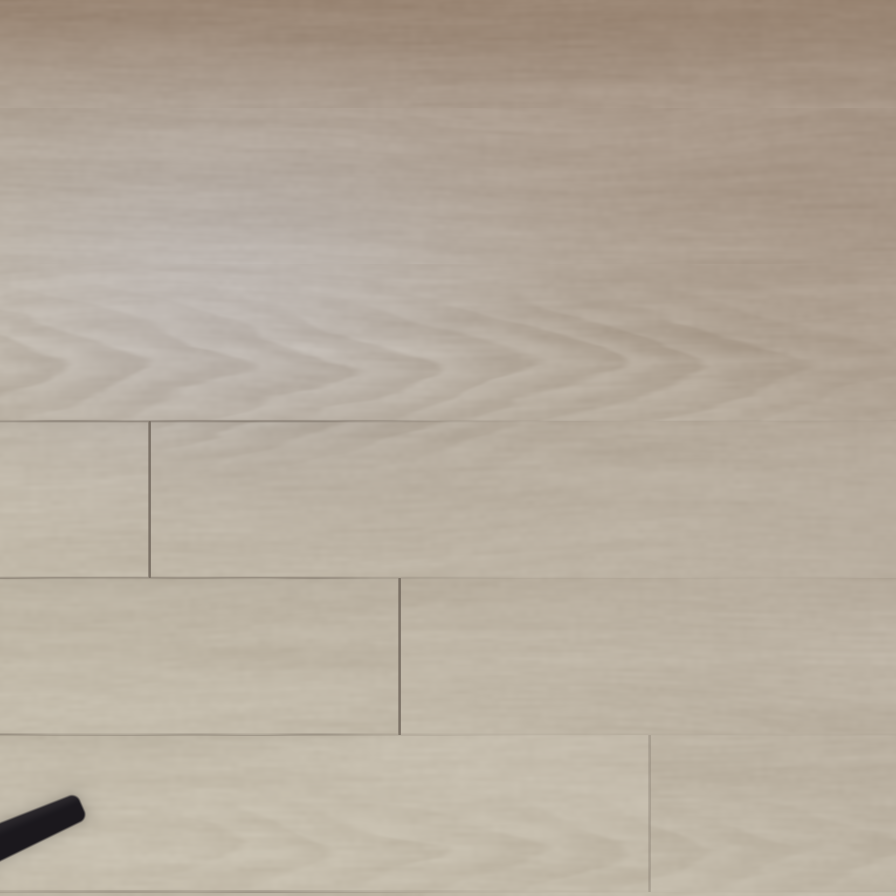
A three.js fragment shader for this texture:

```glsl
// Pale wood-look floor: long staggered planks with faint seams, stretched
// noise grain and pointed growth arches, under uneven warm and cool light.
// A dark rounded rod enters at the lower left.
varying vec2 vUv;

const float ROW_HEIGHT = 0.175;
const float ROW_OFFSET = 0.005;
const float PLANK_LENGTH = 1.7;
const float FIRST_JOINT = 0.725;
const float JOINT_STEP = 0.279;
const float LINE_HALF = 0.0007;
const float LINE_SOFT = 0.0014;
const float GRAIN_DEPTH = 0.085;
const float ARCH_SPACING = 0.105;
const float ARCH_SLOPE = 3.2;

const vec3 CREAM = vec3(0.765, 0.733, 0.668);
const vec3 BEIGE = vec3(0.715, 0.672, 0.615);
const vec3 TAUPE = vec3(0.660, 0.595, 0.535);
const vec3 BROWN = vec3(0.580, 0.495, 0.420);
const vec3 COOL_GREY = vec3(0.740, 0.715, 0.700);
const vec3 GRAIN_TINT = vec3(0.90, 1.00, 1.08);
const vec3 SEAM_COLOR = vec3(0.42, 0.38, 0.34);
const vec3 ROD_DARK = vec3(0.105, 0.095, 0.115);
const vec3 ROD_LIGHT = vec3(0.20, 0.185, 0.20);

const vec2 ROD_START = vec2(-0.04, 0.043);
const vec2 ROD_END = vec2(0.083, 0.097);

float hash(vec2 p) {
  return fract(sin(dot(p, vec2(127.1, 311.7))) * 43758.55);
}

float noise(vec2 p) {
  vec2 i = floor(p), f = fract(p);
  f = f * f * (3.0 - 2.0 * f);
  return mix(mix(hash(i), hash(i + vec2(1.0, 0.0)), f.x),
             mix(hash(i + vec2(0.0, 1.0)), hash(i + 1.0), f.x), f.y);
}

float fbm(vec2 p) {
  float sum = 0.0, amp = 0.5;
  for (int i = 0; i < 4; i++) {
    sum += amp * noise(p);
    p = p * 2.03 + 17.3;
    amp *= 0.5;
  }
  return sum;
}

// Dark growth rings whose tips point right along a horizontal axis
float arches(vec2 p, float axis, float reach) {
  float dy = p.y - axis + 0.014 * (noise(vec2(p.x * 5.0, axis * 40.0)) - 0.5);
  float warp = 0.11 * (fbm(p * vec2(5.0, 26.0)) - 0.5);
  float ring = fract((p.x + warp + ARCH_SLOPE * sqrt(dy * dy + 0.00006)) / ARCH_SPACING);
  float profile = smoothstep(0.0, 0.75, ring) * (1.0 - smoothstep(0.8, 1.0, ring));
  return (profile - 0.4) * exp(-dy * dy / (reach * reach));
}

float line(float d) {
  return 1.0 - smoothstep(LINE_HALF, LINE_HALF + LINE_SOFT, d);
}

vec3 lighting(vec2 p) {
  vec3 c = mix(CREAM, BEIGE, smoothstep(0.12, 0.75, p.y * 0.7 + p.x * 0.35));
  c = mix(c, TAUPE, smoothstep(0.55, 0.98, p.y + (p.x - 0.5) * 0.3));
  c = mix(c, BROWN, 0.9 * smoothstep(0.86, 1.03, p.y));
  vec2 glow = (p - vec2(0.24, 0.68)) / vec2(0.30, 0.19);
  return mix(c, COOL_GREY, 0.8 * exp(-dot(glow, glow)));
}

void main() {
  vec2 p = vUv;

  // Plank layout
  float v = (p.y - ROW_OFFSET) / ROW_HEIGHT;
  float row = floor(v);
  float along = p.x - FIRST_JOINT + JOINT_STEP * row;
  float plank = floor(along / PLANK_LENGTH);
  float inRow = fract(v) * ROW_HEIGHT;
  float seamDist = min(inRow, ROW_HEIGHT - inRow);
  float jointDist = abs(mod(along + 0.5 * PLANK_LENGTH, PLANK_LENGTH) - 0.5 * PLANK_LENGTH);
  float seed = hash(vec2(row + 3.0, plank + 9.0));

  // Grain: broad bands, long streaks, fine fibres
  vec2 g = p + vec2(seed * 13.0, seed * 7.0);
  g.y += 0.025 * (noise(g * vec2(3.0, 6.0)) - 0.5);
  float calm = mix(0.65, 1.0, smoothstep(0.45, 0.62, p.y));
  float grain = 0.75 * (fbm(g * vec2(1.8, 17.0)) - 0.47);
  grain += 0.7 * calm * (fbm(g * vec2(4.0, 62.0) + 5.0) - 0.47);
  grain += 0.22 * (noise(g * vec2(38.0, 210.0)) - 0.5);

  // Arched figure on selected rows
  float centerRow = step(2.5, row) * step(row, 3.5);
  float lowerRow = step(1.5, row) * step(row, 2.5);
  float rise = smoothstep(0.13, 0.24, p.x) * (1.0 - smoothstep(0.48, 0.72, p.x));
  float figure = centerRow * arches(p, 0.592, 0.07) * (1.0 - 0.65 * smoothstep(0.78, 0.96, p.x));
  figure += lowerRow * arches(p, 0.535, 0.045) * rise;
  figure += 0.6 * arches(p, 0.055, 0.045) * smoothstep(0.1, 0.3, p.x) * (1.0 - step(0.5, row));
  grain -= 0.55 * figure;

  vec3 color = lighting(p) + GRAIN_DEPTH * grain * GRAIN_TINT;
  color += 0.012 * (seed - 0.5) + 0.012 * (noise(p * 130.0) - 0.5);

  // Seams: crisp short joints, worn long edges with a soft shade below
  float leftSide = 1.0 - smoothstep(0.28, 0.62, p.x);
  float lowRows = 1.0 - smoothstep(0.54, 0.62, p.y);
  float wear = 0.4 + 0.6 * noise(vec2(p.x * 14.0, row * 5.0));
  float joint = line(jointDist) * mix(0.3, 0.8, smoothstep(0.0, 1.0, row));
  float edge = line(seamDist) * wear * lowRows * mix(0.06, 0.5, leftSide);
  color -= 0.035 * exp(-(ROW_HEIGHT - inRow) / 0.018) * leftSide * lowRows;
  color = mix(color, SEAM_COLOR, max(joint, edge));

  // Tapered dark rod with a faint sheen along its upper side
  vec2 axis = normalize(ROD_END - ROD_START);
  vec2 q = vec2(dot(p - ROD_START, axis), dot(p - ROD_START, vec2(-axis.y, axis.x)));
  float len = length(ROD_END - ROD_START);
  float radius = mix(0.021, 0.0155, clamp(q.x / len, 0.0, 1.0));
  vec2 box = abs(q - vec2(0.5 * len, 0.0)) - vec2(0.5 * len + 0.009, radius) + 0.009;
  float rod = length(max(box, 0.0)) + min(max(box.x, box.y), 0.0) - 0.009;
  color *= 1.0 - 0.12 * exp(-max(rod, 0.0) / 0.008);
  vec3 rodColor = mix(ROD_DARK, ROD_LIGHT, 0.6 * smoothstep(0.2, 0.95, q.y / radius));
  color = mix(color, rodColor, 1.0 - smoothstep(-0.0015, 0.002, rod));

  gl_FragColor = vec4(color, 1.0);
}
```
